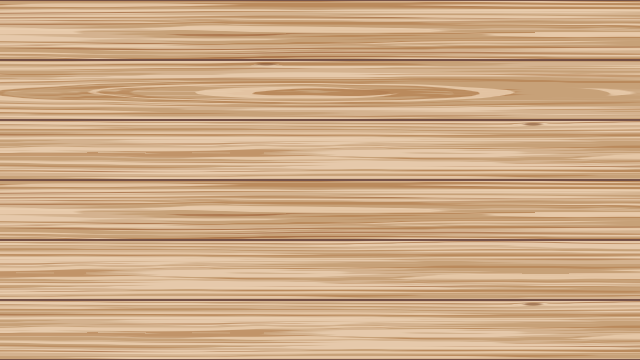
Give the GLSL for this texture, as a Shadertoy shader.

```glsl
// Six horizontal wooden planks separated by thin dark seams.
// Stretched noise and contour lines follow a ring field that bends around
// a long lens in each plank; three plank kinds repeat down the wall.

#define PLANKS 6.0
#define SEAM_HALF 0.0135
#define RING_DENSITY 21.0
#define LINES_PER_RING 0.62
#define WAVER 0.05
#define CONTRAST 2.3
#define PALE_LINES 0.85
#define RUST_LINES 0.75

const vec3 LIGHT = vec3(0.90, 0.79, 0.67);
const vec3 BASE  = vec3(0.83, 0.70, 0.56);
const vec3 TAN   = vec3(0.78, 0.63, 0.47);
const vec3 BROWN = vec3(0.73, 0.54, 0.36);
const vec3 RUST  = vec3(0.64, 0.41, 0.25);
const vec3 SEAM  = vec3(0.42, 0.28, 0.25);

float hash(vec2 p) {
    vec3 q = fract(vec3(p.xyx) * 0.1031);
    q += dot(q, q.yzx + 33.33);
    return fract((q.x + q.y) * q.z);
}

float noise(vec2 p) {
    vec2 i = floor(p), f = fract(p);
    f = f * f * (3.0 - 2.0 * f);
    vec2 e = vec2(0.0, 1.0);
    return mix(mix(hash(i), hash(i + e.yx), f.x),
               mix(hash(i + e), hash(i + e.yy), f.x), f.y);
}

// One smooth-edged line per unit of phase; its width swells and tapers
float contour(float phase, float along, float seed, float width) {
    float id = floor(phase);
    float swell = noise(vec2(along * 1.8 + 13.0 * hash(vec2(id, seed)), id * 5.0));
    float halfWidth = width * smoothstep(0.22, 0.85, swell);
    float soft = clamp(fwidth(phase), 0.02, 0.3);
    float dist = abs(phase - id - 0.5);
    float cover = clamp((halfWidth - dist) / soft + 0.5, 0.0, 1.0);
    return cover * smoothstep(0.0, 0.05, halfWidth);
}

// Ring coordinate: straight at the plank edges, pointed around the lens
float ringField(float d, float along, float steepness, float height) {
    float a = height * (1.0 - exp(-abs(along) * steepness / height));
    return sqrt(d * d + a * a * max(1.0 - 4.0 * d * d, 0.0) + 0.0001);
}

// Four wood tones from dark to light
vec3 woodRamp(float t) {
    vec3 c = mix(BROWN, TAN, smoothstep(0.08, 0.20, t));
    c = mix(c, BASE, smoothstep(0.43, 0.53, t));
    return mix(c, LIGHT, smoothstep(0.70, 0.82, t));
}

vec3 plankColor(float x, float v, float kind, float knotSize) {
    // Lens placement and character of each plank kind
    bool rusty = kind < 0.5, arched = kind > 0.5 && kind < 1.5;
    float lensX = rusty ? 0.66 : arched ? 0.88 : 1.25;
    float height = arched ? 0.25 : 0.08;
    float steepness = arched ? 0.42 : 0.25;
    float seed = kind * 37.0 + 11.0;

    // Small knot close to the upper edge pushes the grain aside
    vec2 k = vec2((x - (arched ? 0.74 : 1.48)) / 0.04, (v - 0.93) / 0.035);
    float knot = knotSize * exp(-dot(k, k));

    // Slow and quick waver, strongest along the middle of the plank
    float d = v - 0.45 + WAVER * (noise(vec2(x * 2.2 + seed, v * 3.0)) - 0.5);
    float middle = exp(-d * d * 40.0);
    d += (0.006 + 0.025 * middle) * (noise(vec2(x * 7.0, v * 7.0 + seed)) - 0.5);
    d -= 0.03 * knot;
    float ring = ringField(d, x - lensX, steepness, height) * RING_DENSITY;
    float along = x + d * (arched ? 0.7 : 1.5) + seed;

    // Broad, medium and fine streaks, plus straight fibres
    float tone = 0.22 * noise(vec2(along * 0.9, ring * 0.5))
               + 0.34 * noise(vec2(along * 1.0, ring * 1.1 + 17.0))
               + 0.22 * noise(vec2(along * 1.5, ring * 2.0 + 53.0))
               + 0.22 * noise(vec2(along * 1.2, d * 46.0 + 211.0));
    tone = 0.5 + (tone - 0.5) * CONTRAST;
    tone += rusty ? -0.15 : arched ? -0.06 : 0.02;
    vec3 c = woodRamp(tone);

    // Contours on either side of the middle are spaced independently
    float side = d > 0.0 && !arched ? 40.0 : 0.0;
    float phase = ring * LINES_PER_RING + side
                + 1.3 * noise(vec2(along * 0.8, ring * 0.35 + 91.0));

    // Rust or brown shadow lines, each with a pale line beside it
    float patches = noise(vec2(along * 1.6, ring * 0.6 + 71.0));
    float rust = contour(phase + 0.27, along + 3.0, seed + 2.0, 0.17);
    vec3 shadow = mix(BROWN, RUST, smoothstep(rusty ? 0.3 : 0.5, 0.8, patches));
    c = mix(c, shadow, rust * RUST_LINES);
    float pale = contour(phase, along, seed, 0.24);
    c = mix(c, LIGHT * 1.02, pale * PALE_LINES);

    // Knot core
    return mix(c, RUST * 0.85, 0.7 * smoothstep(0.45, 0.9, knot));
}

void mainImage(out vec4 fragColor, in vec2 fragCoord) {
    vec2 p = fragCoord / iResolution.y;
    float y = p.y * PLANKS;
    float row = PLANKS - 1.0 - floor(y);
    float v = fract(y);

    // Kinds repeat every three rows; the fifth row is a shifted third kind
    bool shifted = abs(row - 4.0) < 0.5;
    float kind = shifted ? 2.0 : mod(row, 3.0);
    float knotSize = shifted || kind < 0.5 ? 0.0 : 1.0;
    vec3 c = plankColor(p.x + (shifted ? 0.49 : 0.0), v, kind, knotSize);

    // Dark seams
    float edge = min(v, 1.0 - v);
    float pixel = PLANKS / iResolution.y;
    c = mix(SEAM, c, smoothstep(-0.5, 0.5, (edge - SEAM_HALF) / pixel));
    fragColor = vec4(c, 1.0);
}
```
